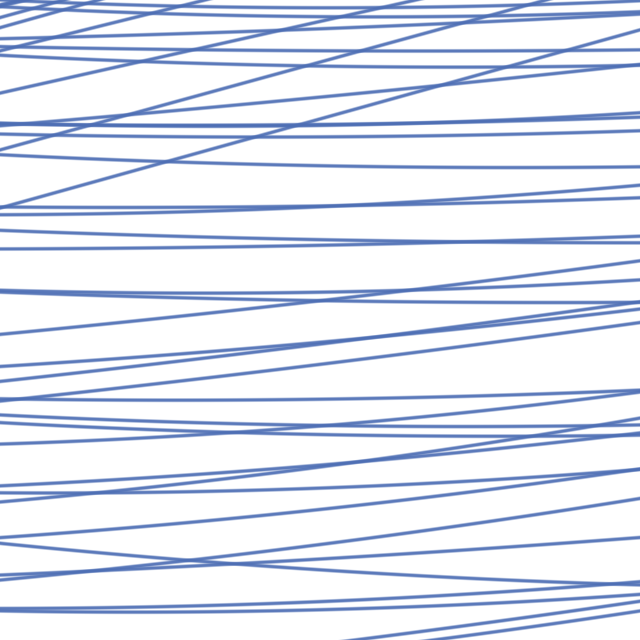
A WebGL 2 fragment shader for this pattern:

```glsl
#version 300 es
precision highp float;
// Fine blue strands crossing a white sheet at shallow angles, with a few steep ones near the top.

uniform vec2 u_resolution;
out vec4 fragColor;

const vec3 PAPER = vec3(1.0);
const vec3 INK = vec3(0.30, 0.43, 0.705);
const float OPACITY = 0.92;            // crossings come out slightly darker

const float HALF_WIDTH = 0.0026;       // strand half width at half strength
const float SOFTNESS = 0.0017;         // half the width of the blurred edge

const int SHALLOW_COUNT = 36;
const float SPREAD = 1.08;             // height range covered by strand centres
const float JITTER = 2.2;              // scatter, in strand spacings
const vec2 SLOPE_RANGE = vec2(-0.02, 0.135);
const float SLOPE_BIAS = 1.5;          // above 1 favours flat strands
const float FALLING_SHARE = 0.08;
const float FALLING_SLOPE = -0.065;
const vec2 SAG_RANGE = vec2(0.01, 0.05);

const int STEEP_COUNT = 8;
const vec2 STEEP_START = vec2(0.985, 0.665);  // left-edge heights, first to last
const float STEEP_BUNCHING = 2.5;             // crowds starts into the top corner
const vec2 STEEP_SLOPE = vec2(0.22, 0.30);
const float STEEP_JITTER = 0.03;

// PCG integer hash, returned in 0..1
float hash(uint n) {
    uint state = n * 747796405u + 2891336453u;
    uint word = ((state >> ((state >> 28u) + 4u)) ^ state) * 277803737u;
    return float(((word >> 22u) ^ word) >> 8u) / 16777216.0;
}

// Four independent random values for one strand
vec4 hash4(int id) {
    uint n = uint(id) * 4u;
    return vec4(hash(n), hash(n + 1u), hash(n + 2u), hash(n + 3u));
}

// Coverage of a gently sagging strand through (anchor.x, anchor.y)
float strand(vec2 p, vec2 anchor, float slope, float sag, float edge) {
    float x = p.x - anchor.x;
    float height = anchor.y + slope * x + sag * x * x;
    float tangent = slope + 2.0 * sag * x;
    float dist = abs(p.y - height) * inversesqrt(1.0 + tangent * tangent);
    return 1.0 - smoothstep(HALF_WIDTH - edge, HALF_WIDTH + edge, dist);
}

float shallowStrand(vec2 p, int i, float edge) {
    vec4 r = hash4(i + 11);
    float place = (float(i) + 0.5 + JITTER * (r.x - 0.5)) / float(SHALLOW_COUNT);
    float height = 0.5 + SPREAD * (place - 0.5);
    float slope = mix(SLOPE_RANGE.x, SLOPE_RANGE.y, pow(r.y, SLOPE_BIAS));
    if (r.z < FALLING_SHARE) slope = FALLING_SLOPE;
    float sag = mix(SAG_RANGE.x, SAG_RANGE.y, r.w);
    return strand(p, vec2(0.5, height), slope, sag, edge);
}

float steepStrand(vec2 p, int i, float edge) {
    vec4 r = hash4(i + 211);
    float t = pow(float(i) / float(STEEP_COUNT - 1), STEEP_BUNCHING);
    float start = mix(STEEP_START.x, STEEP_START.y, t) + STEEP_JITTER * (r.x - 0.5);
    float slope = mix(STEEP_SLOPE.x, STEEP_SLOPE.y, r.y);
    return strand(p, vec2(0.0, start), slope, 0.0, edge);
}

void main() {
    vec2 p = gl_FragCoord.xy / u_resolution;
    float edge = max(SOFTNESS, 0.5 / u_resolution.y);

    // Lay the strands over each other as thin translucent ink
    vec3 color = PAPER;
    for (int i = 0; i < SHALLOW_COUNT; i++) {
        color = mix(color, INK, OPACITY * shallowStrand(p, i, edge));
    }
    for (int i = 0; i < STEEP_COUNT; i++) {
        color = mix(color, INK, OPACITY * steepStrand(p, i, edge));
    }
    fragColor = vec4(color, 1.0);
}
```
